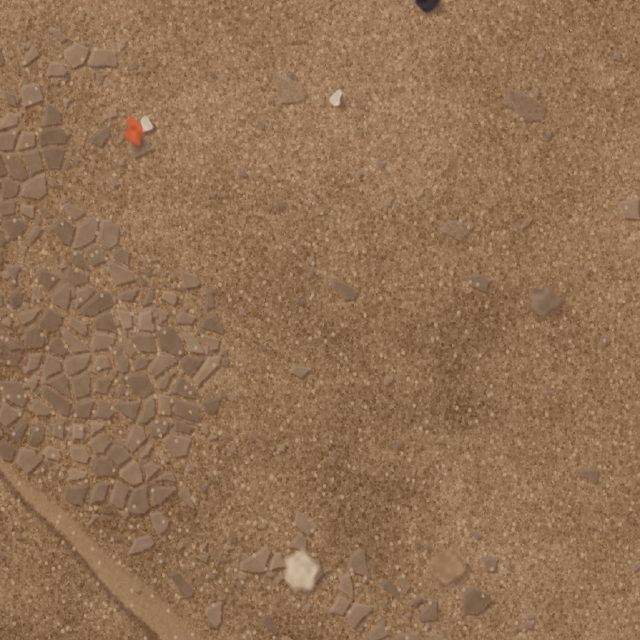
Reproduce this texture procedurally as a WebGL 1 fragment shader.

```glsl
precision highp float;
// Dry brown soil with fine grit, a drift of angular gravel and a worn kerb in the corner.
uniform vec2 u_resolution;

const vec3 SOIL = vec3(0.572, 0.442, 0.324);
const vec3 SOIL_LIGHT = vec3(0.615, 0.482, 0.362);
const vec3 SOIL_DARK = vec3(0.50, 0.375, 0.26);
const vec3 STONE = vec3(0.535, 0.43, 0.34);
const vec3 SHADOW = vec3(0.35, 0.25, 0.19);
const vec3 FLECK = vec3(0.74, 0.63, 0.51);
const vec3 PALE = vec3(0.80, 0.74, 0.65);
const vec3 BRICK = vec3(0.76, 0.36, 0.22);
const vec3 CHARCOAL = vec3(0.20, 0.17, 0.18);
const vec2 TO_LIGHT = vec2(-0.0035, 0.0045);
const vec2 KERB_NORMAL = vec2(0.73, 0.683);
const float KERB_OFFSET = 0.18;
const float SOFTNESS = 0.0042;
const float GRIT_CONTRAST = 0.15;

vec2 hash2(vec2 p) {
  vec3 q = fract(p.xyx * vec3(0.1031, 0.1030, 0.0973));
  q += dot(q, q.yzx + 33.33);
  return fract((q.xx + q.yz) * q.zy);
}

vec2 site(vec2 cell) { return cell + 0.1 + 0.8 * hash2(cell); }

// Smooth lumps
float noise(vec2 p) {
  vec2 i = floor(p), f = fract(p);
  f = f * f * (3.0 - 2.0 * f);
  return mix(mix(hash2(i).x, hash2(i + vec2(1.0, 0.0)).x, f.x),
             mix(hash2(i + vec2(0.0, 1.0)).x, hash2(i + 1.0).x, f.x), f.y);
}

// Nearest cell in xy, distance to its site in z
vec3 nearestCell(vec2 q) {
  vec3 best = vec3(0.0, 0.0, 9.0);
  for (int j = -1; j <= 1; j++)
    for (int i = -1; i <= 1; i++) {
      vec2 cell = floor(q) + vec2(float(i), float(j));
      float d = length(site(cell) - q);
      if (d < best.z) best = vec3(cell, d);
    }
  return best;
}

float kerbDistance(vec2 p) {
  return dot(p, KERB_NORMAL) - KERB_OFFSET + 0.003 * sin(p.x * 45.0);
}
float kerbWidth(vec2 p) { return 0.02 + 0.11 * p.x; }

// Share of ground that is covered by gravel
float gravelDensity(vec2 p) {
  float heap = 1.0 - smoothstep(0.5, 1.05, length((p - vec2(0.14, 0.40)) / vec2(0.25, 0.29)));
  float leftBand = 0.75 * (1.0 - smoothstep(0.03, 0.27, p.x)) * (1.0 - smoothstep(0.75, 1.05, p.y));
  float lowBand = 0.5 * (1.0 - smoothstep(0.04, 0.22, p.y)) * (1.0 - smoothstep(0.4, 1.0, p.x));
  return max(heap, max(leftBand, lowBand)) * smoothstep(0.0, 0.03, kerbDistance(p) - kerbWidth(p));
}

// Angular stones: shrunken cells; x = coverage, y = tone
vec2 stones(vec2 p, float scale, float share, float stray) {
  vec2 q = p * scale + 0.12 * sin(p.yx * scale * 2.3);
  vec2 cell = nearestCell(q).xy, home = site(cell);
  float edge = 9.0;
  for (int j = -2; j <= 2; j++)
    for (int i = -2; i <= 2; i++) {
      vec2 other = site(cell + vec2(float(i), float(j)));
      vec2 gap = other - home;
      if (dot(gap, gap) > 0.0001) edge = min(edge, dot((home + other) * 0.5 - q, normalize(gap)));
    }
  vec2 seed = hash2(cell + 71.0);
  float present = step(seed.x, gravelDensity(home / scale) * share + stray);
  float margin = 0.02 + 0.2 * seed.y * seed.y;
  return vec2(present * smoothstep(margin, margin + SOFTNESS * scale, edge), hash2(cell + 137.0).x);
}

vec3 layStones(vec3 ground, vec2 p, float scale, float share, float stray, float strength) {
  vec2 stone = stones(p, scale, share, stray);
  float lit = stones(p + TO_LIGHT, scale, share, stray).x;
  vec3 color = STONE + (stone.y - 0.5) * vec3(0.13, 0.12, 0.10);
  color += 0.05 * (1.0 - lit) + 0.05 * (noise(p * 75.0) - 0.5);
  ground = mix(ground, SHADOW, 0.62 * lit * (1.0 - stone.x) * strength);
  return mix(ground, color, stone.x * strength);
}

// Rounded single piece with a cast shadow
vec3 layPiece(vec3 ground, vec2 p, vec2 center, vec2 size, vec3 color) {
  vec2 d = p - center + 0.003 * sin(p.yx * 210.0);
  float body = 1.0 - smoothstep(0.75, 1.15, length(d / size));
  float shade = 1.0 - smoothstep(0.6, 1.3, length((d + TO_LIGHT * 1.5) / size));
  ground = mix(ground, SHADOW, 0.6 * shade);
  return mix(ground, color + 0.1 * (noise(p * 110.0) - 0.5), body);
}

void main() {
  vec2 p = gl_FragCoord.xy / u_resolution;

  // Soil: broad patches, then two sizes of grit
  float patches = 0.6 * noise(p * 5.0 + 3.0) + 0.4 * noise(p * 17.0);
  float tone = patches + 0.22 * (p.x + p.y - 1.0);
  vec3 color = mix(SOIL_DARK, SOIL, smoothstep(0.0, 0.45, tone));
  color = mix(color, SOIL_LIGHT, smoothstep(0.45, 0.85, tone));
  for (int k = 0; k < 2; k++) {
    vec3 grain = nearestCell(p * vec2(150.0, 125.0) * (1.0 + 0.7 * float(k)) + 19.0 * float(k));
    color += GRIT_CONTRAST * (hash2(grain.xy + 53.0).x - 0.5) * (1.0 - smoothstep(0.1, 0.8, grain.z));
  }

  // Kerb: pale ridge with a dark lower lip
  float across = kerbDistance(p), width = kerbWidth(p);
  color = mix(color, SHADOW, 0.45 * smoothstep(-0.014, -0.002, across) * (1.0 - smoothstep(-0.002, 0.004, across)));
  float ridge = smoothstep(0.0, 0.006, across) * (1.0 - smoothstep(width - 0.01, width + 0.006, across));
  color = mix(color, SOIL_LIGHT + 0.025 - 0.7 * across, 0.75 * ridge);

  // Scattered stones, chips and gravel
  color = layStones(color, p, 65.0, 0.4, 0.022, 0.7);
  color = layStones(color, p, 19.0, 0.06, 0.014, 0.65);
  color = layStones(color, p, 29.0, 0.95, 0.004, 0.88);

  // Bright flecks, thicker toward the bottom
  vec3 fleck = nearestCell(p * vec2(115.0, 95.0) + 7.0);
  float chosen = step(hash2(fleck.xy + 29.0).x, 0.035 + 0.045 * (1.0 - p.y));
  color = mix(color, FLECK, 0.75 * chosen * (1.0 - smoothstep(0.12, 0.48, fleck.z)));

  // Odd pieces
  color = layPiece(color, p, vec2(0.21, 0.795), vec2(0.014, 0.021), BRICK);
  color = layPiece(color, p, vec2(0.228, 0.805), vec2(0.009, 0.013), PALE);
  color = layPiece(color, p, vec2(0.526, 0.845), vec2(0.009, 0.013), PALE);
  color = layPiece(color, p, vec2(0.47, 0.108), vec2(0.027, 0.032), mix(PALE, FLECK, 0.6));
  color = layPiece(color, p, vec2(0.70, 0.115), vec2(0.026, 0.027), SOIL_LIGHT);
  color = layPiece(color, p, vec2(0.85, 0.53), vec2(0.025, 0.022), STONE);
  color = layPiece(color, p, vec2(0.67, 0.997), vec2(0.02, 0.015), CHARCOAL);
  gl_FragColor = vec4(color, 1.0);
}
```
